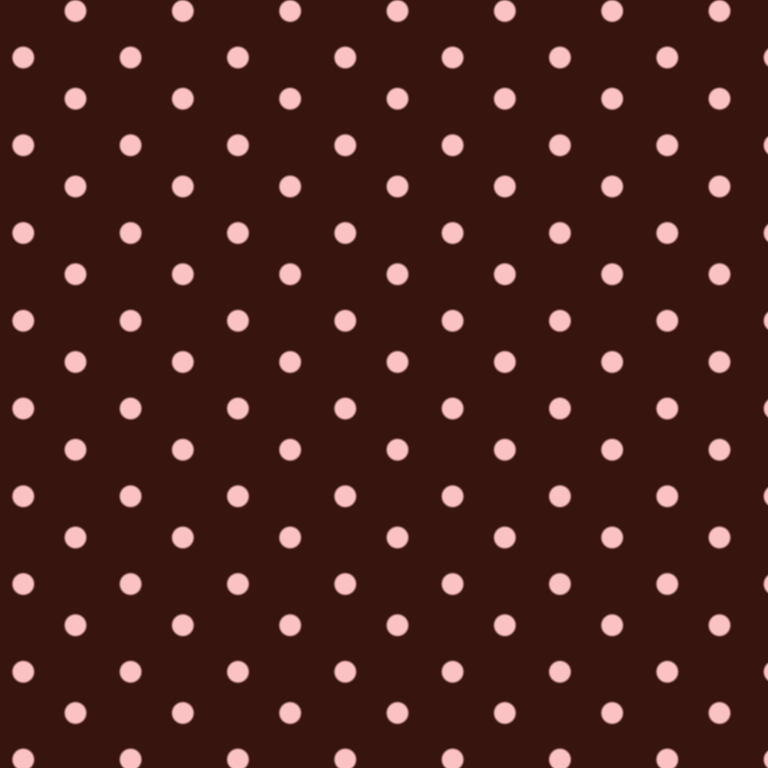
Give the GLSL for this pattern, as a WebGL 1 fragment shader.

```glsl
precision highp float;
// Small pale pink polka dots in staggered rows on dark chocolate brown.

uniform vec2 u_resolution;

// Distance from p to the nearest dot centre of a lattice through origin.
float latticeDistance(vec2 p, vec2 origin, vec2 period) {
  vec2 cell = fract((p - origin) / period + 0.5) - 0.5;
  return length(cell * period);
}

void main() {
  vec2 p = gl_FragCoord.xy / u_resolution.y;

  // Two interleaved lattices, the second slightly off the half step.
  vec2 period = vec2(0.13976, 0.11426);
  float upperRows = latticeDistance(p, vec2(0.0983, 0.9857), period);
  float lowerRows = latticeDistance(p, vec2(0.0303, 0.9251), period);
  float edge = min(upperRows, lowerRows) - 0.0141;

  // Soft rim, never thinner than a pixel.
  float softness = max(0.0023, 0.75 / u_resolution.y);
  float dots = 1.0 - smoothstep(-softness, softness, edge);

  vec3 chocolate = vec3(0.22, 0.08, 0.06);
  vec3 palePink = vec3(0.98, 0.76, 0.76);
  gl_FragColor = vec4(mix(chocolate, palePink, dots), 1.0);
}
```
